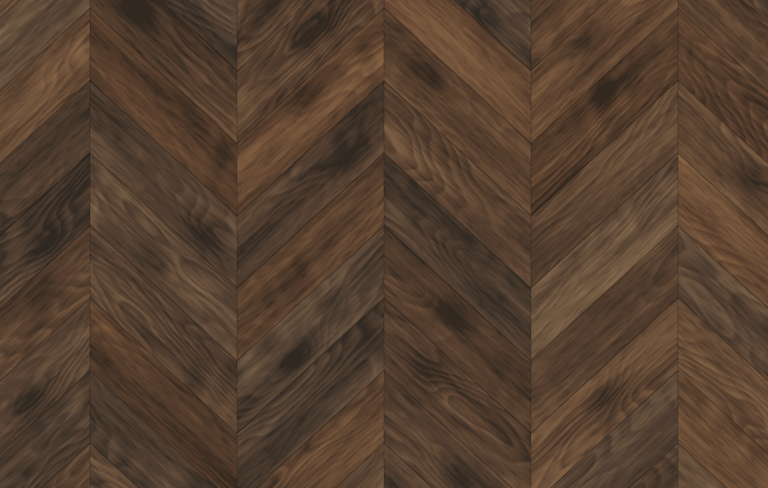
Give the GLSL for this texture, as a Shadertoy shader.

```glsl
const float COLUMN_WIDTH = 0.3012;  // lengths are fractions of canvas height
const float BOARD_PITCH = 0.1486;   // vertical spacing of boards
const float BOARD_PHASE = 0.092;
const float BOARD_SLOPE = 0.92;
const float SEAM_WIDTH = 0.0016;

const vec3 DARK_WALNUT = vec3(0.19, 0.155, 0.125);
const vec3 MID_WALNUT = vec3(0.345, 0.256, 0.192);
const vec3 LIGHT_WALNUT = vec3(0.53, 0.41, 0.29);

vec2 hash2(vec2 p) {
    vec3 q = fract(p.xyx * vec3(0.1031, 0.1030, 0.0973));
    q += dot(q, q.yzx + 33.33);
    return fract((q.xx + q.yz) * q.zy);
}

vec2 gradientAt(vec2 cell) {
    float angle = 6.2832 * hash2(cell).x;
    return vec2(cos(angle), sin(angle));
}

float gradientNoise(vec2 p) {
    vec2 i = floor(p), f = p - i;
    vec2 w = f * f * f * (f * (f * 6.0 - 15.0) + 10.0);
    vec2 e = vec2(0.0, 1.0);
    float low = mix(dot(gradientAt(i), f), dot(gradientAt(i + e.yx), f - e.yx), w.x);
    float high = mix(dot(gradientAt(i + e), f - e), dot(gradientAt(i + 1.0), f - 1.0), w.x);
    return 1.4 * mix(low, high, w.y);
}

// Soft sawtooth: slow darkening, then a quick return
float growthRing(float phase) {
    float s = fract(phase);
    return s * smoothstep(1.0, 0.72, s) - 0.36;
}

// Grain tone around zero; g.x runs along the board, g.y across it
float grainTone(vec2 g, vec2 seed, vec2 knot) {
    vec2 q = g + seed * vec2(37.0, 53.0);

    // Rings bend around a knot present in some boards
    vec2 k = (g - knot) * vec2(26.0, 48.0);
    float knotField = exp(-dot(k, k) * 0.35) * step(0.5, seed.y);
    float warp = gradientNoise(q * vec2(2.8, 11.0))
               + 0.12 * gradientNoise(q * vec2(11.0, 32.0));
    float rings = growthRing(5.0 * warp + 26.0 * q.y + 1.8 * knotField);
    float ringMask = 0.25 + 0.75 * smoothstep(-0.25, 0.4, gradientNoise(q * vec2(2.0, 9.0) + 7.3));

    // Broad heartwood streaks, rippled figure, fine fibres and pores
    float streaks = gradientNoise(q * vec2(2.2, 20.0) + 3.7)
                  + 0.5 * gradientNoise(q * vec2(4.0, 58.0) + 9.1);
    float figure = gradientNoise(vec2(q.x * 24.0 + q.y * 9.0, q.y * 8.0));
    float figureMask = smoothstep(0.0, 0.5, gradientNoise(q * vec2(3.0, 7.0) + 21.0));
    float fibres = gradientNoise(q * vec2(13.0, 150.0));
    float pores = gradientNoise(q * vec2(42.0, 250.0) + 5.0);

    return 0.30 * streaks - 0.42 * rings * ringMask + 0.22 * figure * figureMask
         + 0.17 * fibres - 0.20 * max(pores, 0.0) + 0.03
         - 0.45 * knotField * knotField;
}

vec3 walnut(float tone) {
    vec3 c = mix(DARK_WALNUT, MID_WALNUT, smoothstep(-0.15, 0.55, tone));
    return mix(c, LIGHT_WALNUT, clamp((tone - 0.45) / 0.6, 0.0, 1.0));
}

vec3 chevronFloor(vec2 p) {
    // Mirrored columns: d is the distance from the nearest ridge
    float column = floor(p.x / COLUMN_WIDTH);
    float x = p.x - column * COLUMN_WIDTH;
    float d = mod(column, 2.0) < 0.5 ? x : COLUMN_WIDTH - x;

    float h = (p.y - BOARD_PHASE + BOARD_SLOPE * d) / BOARD_PITCH;
    float row = floor(h);
    float across = h - row;
    float cosine = inversesqrt(1.0 + BOARD_SLOPE * BOARD_SLOPE);

    // Board frame: origin at the ridge end of its lower edge
    float boardWidth = BOARD_PITCH * cosine;
    vec2 g = vec2(d / cosine - across * boardWidth * BOARD_SLOPE, across * boardWidth);
    vec2 seed = hash2(vec2(column, row) + 41.0);
    vec2 tint = hash2(vec2(row, column) + 87.0);
    vec2 knot = vec2(0.05 + 0.25 * tint.x, boardWidth * (0.25 + 0.5 * tint.y));

    float tone = 0.46 + 0.38 * (seed.x - 0.5) + 0.16 * (tint.x - 0.5) * (across * 2.0 - 1.0);
    vec3 color = walnut(tone + grainTone(g, seed, knot));
    color *= 1.0 + (tint.y - 0.5) * vec3(0.10, 0.0, -0.10);

    // Tight joints
    float joint = min(across, 1.0 - across) * boardWidth;
    float columnJoint = min(x, COLUMN_WIDTH - x);
    color *= 1.0 - 0.38 * smoothstep(SEAM_WIDTH, 0.0, joint);
    return color * (1.0 - 0.25 * smoothstep(SEAM_WIDTH, 0.0, columnJoint));
}

void mainImage(out vec4 fragColor, in vec2 fragCoord) {
    // Four samples smooth the board edges and fine grain
    vec3 color = vec3(0.0);
    for (int i = 0; i < 4; i++) {
        vec2 offset = vec2(i & 1, i >> 1) * 0.5 - 0.25;
        vec2 p = (fragCoord + offset - vec2(0.5 * iResolution.x, 0.0)) / iResolution.y;
        color += 0.25 * chevronFloor(p);
    }
    fragColor = vec4(color, 1.0);
}
```
